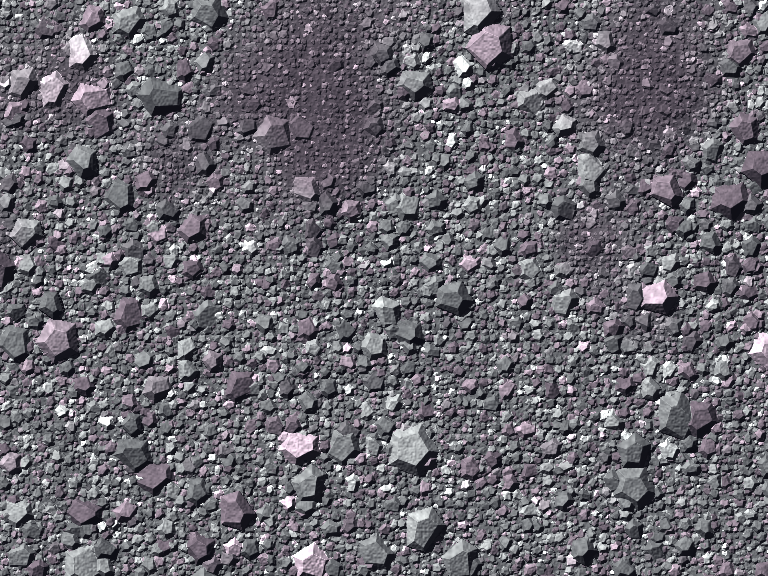
Write a Shadertoy shader that draws this texture.

```glsl
float hash(vec2 p) {
    vec3 q = fract(p.xyx * vec3(0.1031, 0.1030, 0.0973));
    q += dot(q, q.yzx + 33.33);
    return fract((q.x + q.y) * q.z);
}

float noise(vec2 p) {
    vec2 i = floor(p), f = fract(p);
    f = f * f * (3.0 - 2.0 * f);
    return mix(mix(hash(i), hash(i + vec2(1, 0)), f.x),
               mix(hash(i + vec2(0, 1)), hash(i + vec2(1, 1)), f.x), f.y);
}

// Patches of fine dirt that bury the small stones
float dirtAmount(vec2 p) {
    float band = 1.0 - 1.7 * abs(p.y - 0.82);
    float patches = 0.25 * cos(10.5 * (p.x - 0.5)) + 0.7 * (noise(p * 7.0) - 0.5);
    return smoothstep(0.6, 1.2, band + patches);
}

// Faceted stones, one per cell: x = height, y = stone id
vec2 stoneLayer(vec2 p, float density, float share, float seed) {
    vec2 q = p * density, cell = floor(q), best = vec2(-1.0, 0.0);
    const mat2 turn = mat2(0.309, 0.951, -0.951, 0.309);
    for (int k = 0; k < 9; k++) {
        vec2 c = cell + vec2(k % 3 - 1, k / 3 - 1);
        vec2 key = c + seed;
        float id = hash(key + 7.3);
        if (hash(key + 31.7) > share) continue;
        vec2 jitter = vec2(hash(key), hash(key + 57.1));
        vec2 d = q - c - 0.2 - 0.6 * jitter;
        if (dot(d, d) > 0.8) continue;
        float radius = mix(0.33, 0.58, fract(id * 41.3));
        float top = 0.7 * radius + dot(d, jitter.yx - 0.5);
        vec2 side = vec2(cos(id * 6.283), sin(id * 6.283));
        for (int i = 0; i < 5; i++) {
            float reach = radius * (0.72 + 0.45 * fract(id * (17.0 + 13.7 * float(i))));
            top = min(top, 1.6 * (reach - dot(d, side)));
            side = turn * side;
        }
        // Stones rest at uneven levels on the pile
        float height = top + 0.3 * (fract(id * 91.7) - 0.5) * step(0.0, top);
        if (height > best.x) best = vec2(height, id);
    }
    return vec2(best.x * 0.8 / density, best.y);
}

// Pile of all stone sizes: x = height, y = stone id
vec2 pile(vec2 p) {
    float dirt = dirtAmount(p);
    vec2 surface = vec2(0.007 * dirt, 0.3);
    float density = 16.0, share = 0.2;
    for (int i = 0; i < 4; i++) {
        vec2 stone = stoneLayer(p, density, share, 113.0 * float(i + 1));
        if (i == 3) stone.x += 0.006 * dirt;
        if (stone.x > surface.x) surface = stone;
        density *= 1.8;
        share = min(share * 2.1, 1.0);
    }
    surface.x += 0.005 * noise(p * 19.0) + 0.0011 * noise(p * 290.0);
    return surface;
}

void mainImage(out vec4 fragColor, in vec2 fragCoord) {
    vec2 p = fragCoord / iResolution.y;
    vec2 surface = pile(p);
    float dirt = dirtAmount(p), id = surface.y;

    // Facet lighting from the upper left
    const float e = 0.0016;
    vec2 slope = vec2(pile(p + vec2(e, 0)).x, pile(p + vec2(0, e)).x) - surface.x;
    vec3 normal = normalize(vec3(-clamp(slope / e, -2.0, 2.0), 1.0));
    vec3 light = normalize(vec3(-0.5, 0.6, 0.75));
    float lit = max(dot(normal, light), 0.0);

    // Cast shadows
    float reach = 0.003;
    for (int i = 0; i < 5; i++) {
        float ray = surface.x + 0.85 * reach;
        float blocker = pile(p + reach * normalize(light.xy)).x;
        lit *= 1.0 - 0.95 * smoothstep(0.0, 0.0016, blocker - ray);
        reach *= 1.6;
    }

    // Grey-green and mauve stones, a few of them pale
    float tone = fract(id * 27.1);
    float mauve = max(smoothstep(0.6, 0.75, fract(id * 63.7)), dirt);
    vec3 tint = mix(vec3(0.99, 1.01, 0.98), vec3(1.0, 0.89, 0.94), mauve);
    float albedo = mix(0.52, 0.9, tone * tone) + 0.25 * smoothstep(0.92, 0.97, tone);
    albedo *= (0.85 + 0.3 * noise(p * 160.0)) * mix(1.0, 0.75, dirt);
    vec3 ambient = vec3(0.05, 0.052, 0.08) + 0.06 * normal.z * tint * tone;
    fragColor = vec4(min(ambient + tint * albedo * lit, 1.0), 1.0);
}
```
